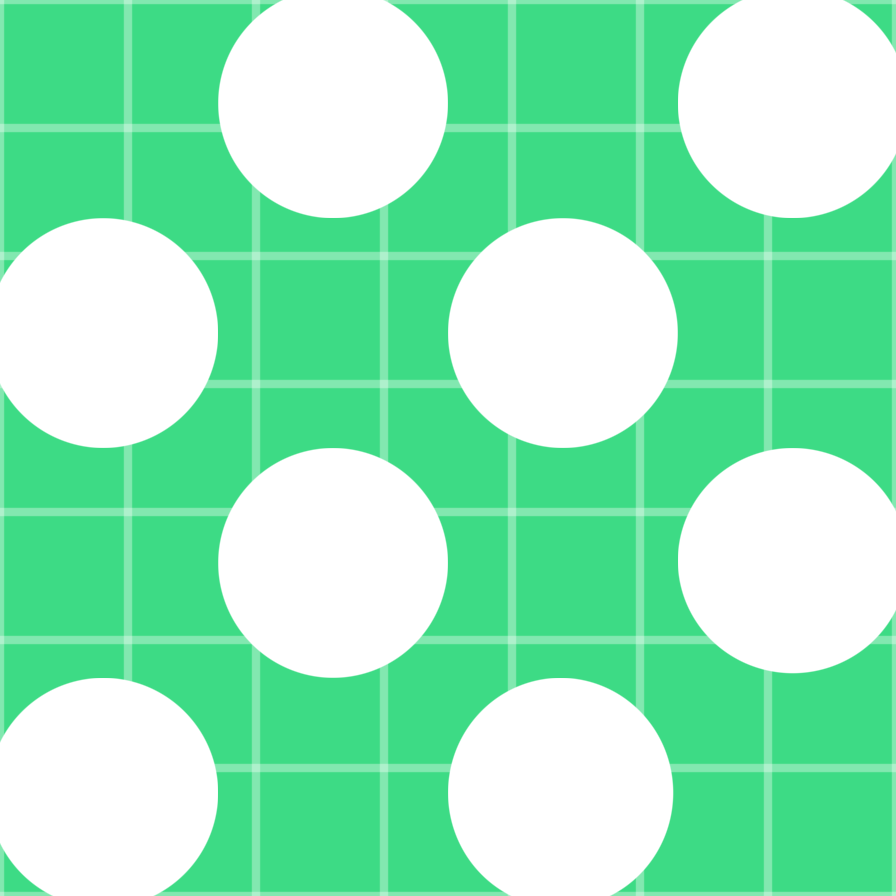
Give the GLSL for this pattern, as a three.js fragment shader.

```glsl
// White discs in a checkerboard over a green ground with a pale square grid.
// The grid is a repeated line distance; the discs are ellipses inscribed in
// alternate cells of a coarser lattice centred on the canvas.
#define GROUND vec3(0.24, 0.86, 0.52)
#define WHITE vec3(1.0)
#define GRID_COUNT 7.0
#define LINE_WIDTH 0.0092
#define LINE_ALPHA 0.355
#define DISC_CELL 0.2565
#define SQUEEZE 0.98
#define SOFT 0.001

varying vec2 vUv;

// Coverage of the vertical (x) and horizontal (y) grid lines.
vec2 gridLines(vec2 uv) {
  vec2 toLine = abs(fract(uv * GRID_COUNT + 0.5) - 0.5) / GRID_COUNT;
  return 1.0 - smoothstep(-SOFT, SOFT, toLine - 0.5 * LINE_WIDTH);
}

// 1.0 for the chosen cell, else 0.0.
float isCell(vec2 id, vec2 chosen) {
  return 1.0 - step(0.5, distance(id, chosen));
}

// Coverage of the disc inscribed in every second cell.
float discs(vec2 uv) {
  vec2 p = (uv - 0.5) / DISC_CELL;
  vec2 id = floor(p);
  float filled = 1.0 - mod(id.x + id.y, 2.0);

  // Two discs at the lower right are slightly flattened toward the centre.
  vec2 flattened = vec2(isCell(id, vec2(0.0, -2.0)), isCell(id, vec2(1.0, -1.0)));
  vec2 radius = 0.5 * mix(vec2(1.0), vec2(SQUEEZE), flattened);
  vec2 centre = vec2(radius.x, 1.0 - radius.y);

  float edge = (length((p - id - centre) / radius) - 1.0) * 0.5 * DISC_CELL;
  return filled * (1.0 - smoothstep(-SOFT, SOFT, edge));
}

void main() {
  // Translucent lines build up where they cross.
  vec2 lines = gridLines(vUv) * LINE_ALPHA;
  vec3 color = mix(GROUND, WHITE, lines.x);
  color = mix(color, WHITE, lines.y);

  color = mix(color, WHITE, discs(vUv));
  gl_FragColor = vec4(color, 1.0);
}
```
